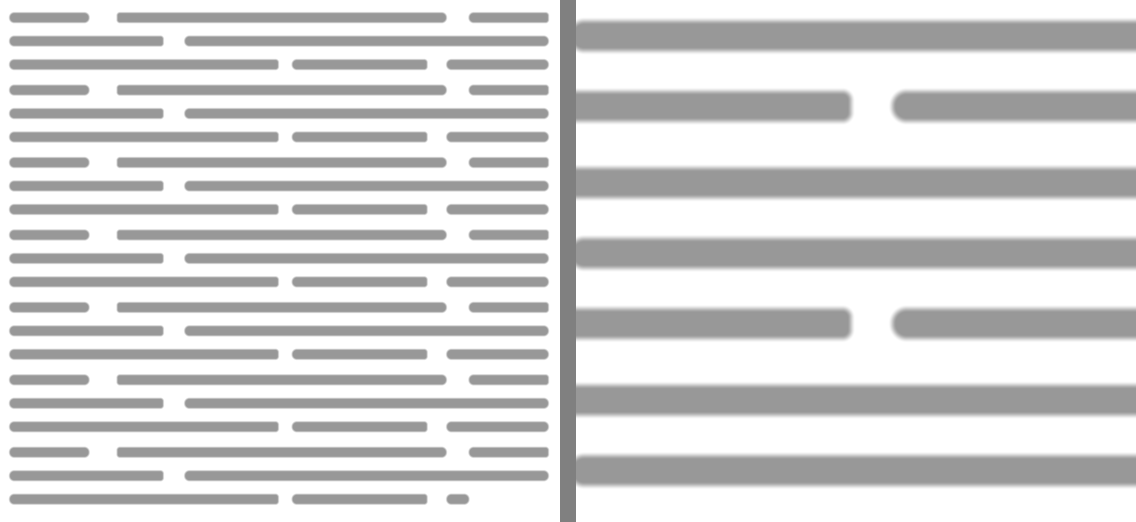
Left: the whole. Right: its middle third, enlarged.
Reproduce this pattern procedurally as a Shadertoy shader.

```glsl
// Seven stacked groups of three broken grey bars with rounded ends on white.
// All lengths are in percent of the canvas width.
#define GROUPS 7.0
#define GROUP_PITCH 12.936
#define ROW_PITCH 4.19
#define FIRST_ROW 3.15
#define HALF_HEIGHT 0.90
#define LEFT_EDGE 1.69
#define RIGHT_EDGE 97.95
#define LAST_END 83.75
#define ROUND_END 0.86
#define BLUNT_END 0.52
#define SOFTNESS 0.25
#define BAR_GREY 0.595

// Signed distance to a bar from span.x to span.y; radii round its two ends.
float bar(vec2 p, vec2 span, vec2 radii) {
    float middle = 0.5 * (span.x + span.y);
    float radius = p.x < middle ? radii.x : radii.y;
    vec2 halfSize = vec2(0.5 * (span.y - span.x), HALF_HEIGHT);
    vec2 q = abs(p - vec2(middle, 0.0)) - halfSize + radius;
    return length(max(q, 0.0)) + min(max(q.x, q.y), 0.0) - radius;
}

// Bars of one row; each row of a group has its own gaps.
float brokenRow(vec2 p, float row, float rightEdge) {
    vec2 soft = vec2(ROUND_END);
    vec2 bluntLeft = vec2(BLUNT_END, ROUND_END);
    vec2 bluntRight = vec2(ROUND_END, BLUNT_END);
    float d;
    if (row < 0.5) {
        d = bar(p, vec2(LEFT_EDGE, 15.92), soft);
        d = min(d, bar(p, vec2(20.90, 79.73), bluntLeft));
        return min(d, bar(p, vec2(83.74, rightEdge), bluntRight));
    }
    if (row < 1.5) {
        d = bar(p, vec2(LEFT_EDGE, 29.17), bluntRight);
        return min(d, bar(p, vec2(32.97, rightEdge), soft));
    }
    d = bar(p, vec2(LEFT_EDGE, 49.72), bluntRight);
    d = min(d, bar(p, vec2(52.16, 76.28), bluntRight));
    return min(d, bar(p, vec2(79.75, rightEdge), soft));
}

void mainImage(out vec4 fragColor, in vec2 fragCoord) {
    float pixel = 100.0 / iResolution.x;
    vec2 p = vec2(fragCoord.x, iResolution.y - fragCoord.y) * pixel;

    // Pick the group and the row within it, counted from the top.
    float y = p.y - FIRST_ROW;
    float group = clamp(floor((y + 0.5 * ROW_PITCH) / GROUP_PITCH), 0.0, GROUPS - 1.0);
    y -= group * GROUP_PITCH;
    float row = clamp(floor(y / ROW_PITCH + 0.5), 0.0, 2.0);
    y -= row * ROW_PITCH;

    // The very last row stops short, like the end of a paragraph.
    bool isLast = group > GROUPS - 1.5 && row > 1.5;
    float d = brokenRow(vec2(p.x, y), row, isLast ? LAST_END : RIGHT_EDGE);

    // Soft-edged ink on white.
    float width = max(SOFTNESS, 0.7 * pixel);
    float ink = 1.0 - smoothstep(-width, width, d);
    fragColor = vec4(vec3(mix(1.0, BAR_GREY, ink)), 1.0);
}
```
